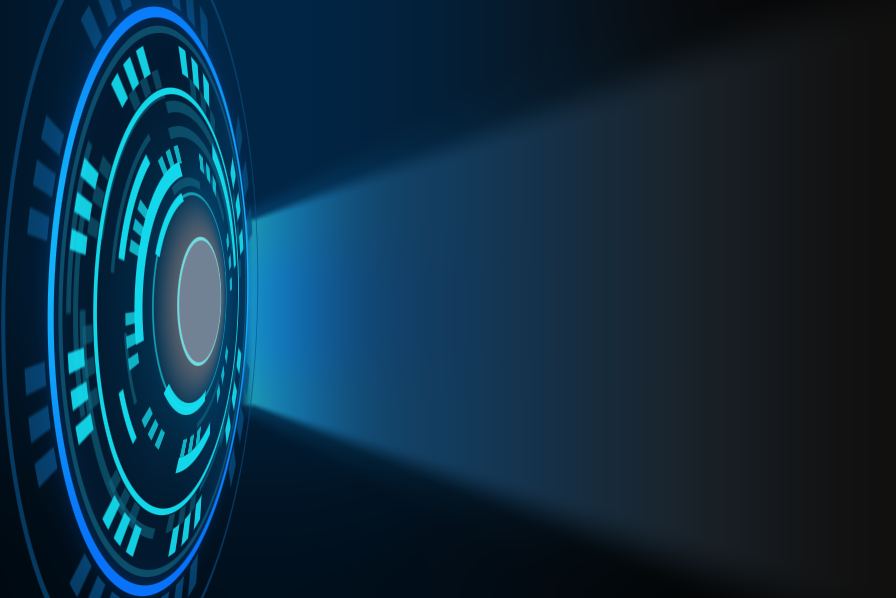
Give the GLSL for this background, as a WebGL 2 fragment shader.

```glsl
#version 300 es
precision highp float;
// Tilted disc of glowing interface rings casting a wide blue beam into the dark.
uniform vec2 u_resolution;
out vec4 outColor;

// Lengths are in canvas heights, angles in turns.
const vec2 HUB = vec2(0.357, 0.496);      // vanishing point of the rings
const float SQUASH = 0.34;                // ring width over ring height
const float DRIFT = 0.222;                // leftward shift of larger rings
const float LEAN = 0.02;
const float DISC_RADIUS = 0.484;
const float BEAM_START = 0.425;
const float BEAM_TOP = 0.633;
const float BEAM_BOTTOM = 0.322;
const float BEAM_SLOPE = 0.365;
const float BAR_GROUPS = 8.0;
const float BAR_PITCH = 0.024;
const int FAINT_ARCS = 12;

const vec3 NAVY = vec3(0.005, 0.145, 0.27);
const vec3 SOOT = vec3(0.045, 0.045, 0.045);
const vec3 DISC_DARK = vec3(0.008, 0.085, 0.165);
const vec3 CYAN = vec3(0.08, 0.88, 0.95);
const vec3 AZURE = vec3(0.03, 0.45, 0.98);
const vec3 DIM_BLUE = vec3(0.03, 0.30, 0.50);
const vec3 TEAL = vec3(0.07, 0.43, 0.54);
const vec3 CORE = vec3(0.47, 0.54, 0.62);
const vec3 BLUSH = vec3(0.42, 0.40, 0.43);

float hash(float n) {
    n = fract(n * 0.1031);
    n *= n + 33.33;
    return fract(n * (n + n));
}

// Radius and angle on the ring family that passes through p.
vec2 ringCoords(vec2 p) {
    vec2 q = p - HUB;
    q.x -= LEAN * q.y;
    float k = SQUASH * SQUASH - DRIFT * DRIFT;
    float b = DRIFT * q.x;
    float r = (b + sqrt(b * b + k * (q.x * q.x + SQUASH * SQUASH * q.y * q.y))) / k;
    float turn = atan(q.y, (q.x + DRIFT * r) / SQUASH + 1e-6) / 6.2831853;
    return vec2(r, turn);
}

float band(float r, float radius, float width, float aa) {
    return 1.0 - clamp((abs(r - radius) - 0.5 * width) / aa + 0.5, 0.0, 1.0);
}

float sector(float turn, float middle, float halfSpan) {
    float d = abs(fract(turn - middle + 0.5) - 0.5);
    return 1.0 - smoothstep(halfSpan - 0.002, halfSpan + 0.002, d);
}

// Groups of three short bars around the circle.
float bars(float turn, float shift) {
    float t = (fract((turn + shift) * BAR_GROUPS) - 0.5) / BAR_GROUPS;
    float d = abs(t - BAR_PITCH * clamp(round(t / BAR_PITCH), -1.0, 1.0));
    return 1.0 - smoothstep(0.0050, 0.0080, d);
}

vec3 backdrop(vec2 p) {
    vec3 col = mix(NAVY, SOOT, smoothstep(0.45, 1.35, p.x));
    col *= mix(0.42, 1.0, smoothstep(0.0, 0.55, p.y));
    col *= mix(0.5, 1.0, smoothstep(-0.15, 0.4, p.x));
    col *= 1.0 - 0.55 * smoothstep(0.85, 1.5, p.x) * smoothstep(0.15, 0.5, abs(p.y - 0.5));

    // Main beam, with colour cooling away from the disc.
    float d = max(p.x - BEAM_START, 0.0);
    float soft = 0.006 + 0.07 * d;
    float above = p.y - BEAM_TOP - BEAM_SLOPE * d;
    float below = BEAM_BOTTOM - BEAM_SLOPE * d - p.y;
    float beam = 1.0 - smoothstep(-soft, soft, max(above, below));
    vec3 light = mix(vec3(0.07, 0.24, 0.39), vec3(0.10, 0.135, 0.165), smoothstep(0.2, 0.8, d));
    light = mix(light, vec3(0.065, 0.062, 0.06), smoothstep(0.65, 1.08, d));
    light += vec3(-0.01, 0.20, 0.36) * exp(-d * d / 0.024);
    float edge = smoothstep(0.03, 0.17, abs(p.y - 0.478));
    light += vec3(0.03, 0.12, 0.02) * exp(-d / 0.045);
    light += vec3(0.02, 0.03, -0.08) * edge * exp(-d / 0.12);
    float start = smoothstep(BEAM_START - 0.03, BEAM_START, p.x);

    // Faint second fan above and below the beam.
    float spill = 1.0 - smoothstep(0.0, 0.035 + 0.18 * d, max(above, below));
    col += vec3(0.01, 0.10, 0.14) * spill * start * exp(-d / 0.22);
    return mix(col, light, beam * start);
}

void main() {
    vec2 p = gl_FragCoord.xy / u_resolution.y;
    vec2 rc = ringCoords(p);
    float r = rc.x, turn = rc.y;
    float aa = max(fwidth(r), 1e-4);
    vec3 col = backdrop(p);

    // Disc body and hub glow.
    vec3 body = DISC_DARK + vec3(0.0, 0.20, 0.27) * exp(-r * r / 0.055);
    body += vec3(0.0, 0.10, 0.16) * smoothstep(0.28, 0.41, p.x);
    col = mix(col, body, 0.9 * band(r, 0.0, 2.0 * DISC_RADIUS, aa));
    col = mix(col, BLUSH, 0.85 * (1.0 - smoothstep(0.09, 0.20, r)));
    col = mix(col, CORE, 0.8 * band(r, 0.0, 0.21, aa));

    // Faint scattered arcs.
    for (int i = 0; i < FAINT_ARCS; i++) {
        float n = float(i);
        float radius = 0.20 + 0.021 * n;
        float arc = band(r, radius, 0.008 + 0.012 * hash(n + 3.0), aa);
        arc *= sector(turn, hash(n + 17.0), 0.04 + 0.09 * hash(n + 41.0));
        col = mix(col, TEAL, 0.55 * arc);
    }

    // Bar groups: dim outside, bright mid, small inside.
    col = mix(col, DIM_BLUE, 0.75 * band(r, 0.535, 0.06, aa) * bars(turn, 0.0));
    col = mix(col, TEAL, 0.5 * band(r, 0.375, 0.03, aa) * bars(turn, 0.015));
    col = mix(col, CYAN, 0.9 * band(r, 0.412, 0.048, aa) * bars(turn, 0.0));
    col = mix(col, CYAN, 0.75 * band(r, 0.247, 0.03, aa) * bars(turn, 0.02));

    // Bright arcs.
    float arcs = band(r, 0.223, 0.024, aa) * sector(turn, 0.41, 0.14);
    arcs = max(arcs, band(r, 0.282, 0.018, aa) * sector(turn, 0.40, 0.06));
    arcs = max(arcs, band(r, 0.275, 0.026, aa) * sector(turn, 0.81, 0.05));
    arcs = max(arcs, band(r, 0.295, 0.014, aa) * sector(turn, 0.615, 0.03));
    arcs = max(arcs, band(r, 0.310, 0.030, aa) * sector(turn, 0.09, 0.06));
    arcs = max(arcs, band(r, 0.180, 0.020, aa) * sector(turn, 0.74, 0.09));
    arcs = max(arcs, band(r, 0.180, 0.014, aa) * sector(turn, 0.36, 0.07));
    col = mix(col, CYAN, 0.95 * arcs);

    // Full rings.
    vec3 rim = mix(AZURE, vec3(0.07, 0.70, 0.98), smoothstep(0.05, 0.55, p.y) * smoothstep(1.1, 0.6, p.y));
    col += AZURE * 0.18 * exp(-abs(r - DISC_RADIUS) / 0.022);
    col = mix(col, DIM_BLUE, 0.7 * band(r, 0.625, 0.012, aa));
    col = mix(col, TEAL, 0.6 * band(r, 0.455, 0.012, aa));
    col = mix(col, rim, band(r, DISC_RADIUS, 0.018, aa));
    col = mix(col, CYAN, 0.95 * band(r, 0.352, 0.011, aa));
    col = mix(col, CYAN, 0.6 * band(r, 0.180, 0.005, aa));
    col = mix(col, vec3(0.45, 0.90, 0.92), 0.9 * band(r, 0.105, 0.006, aa));

    outColor = vec4(clamp(col, 0.0, 1.0), 1.0);
}
```
